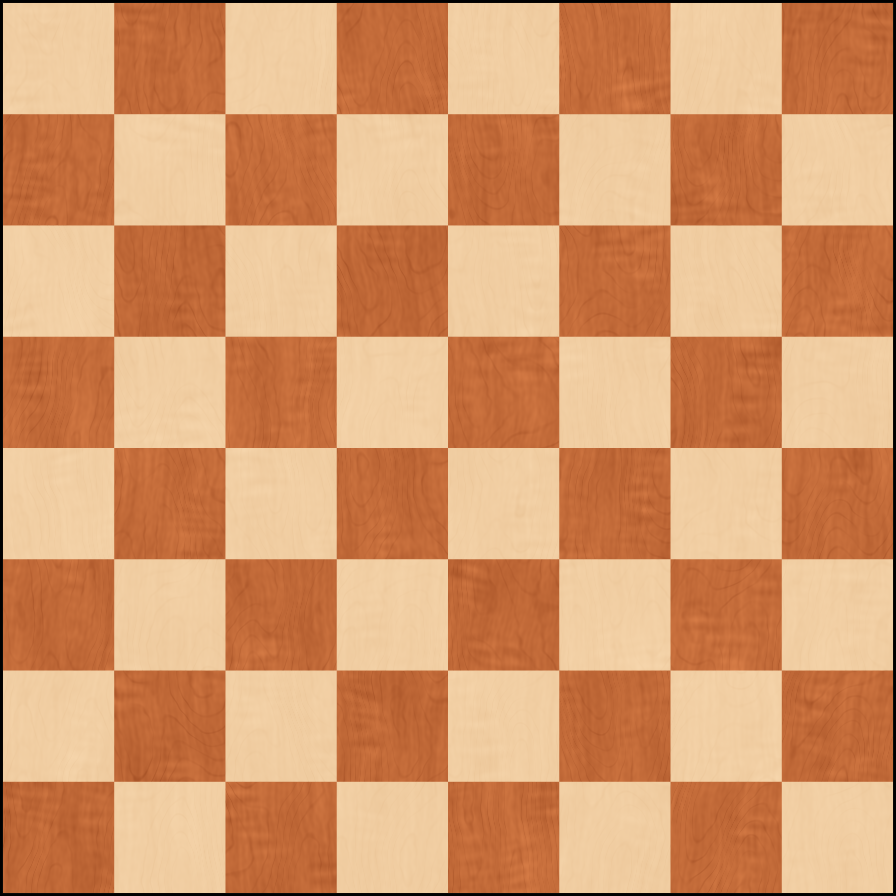
Give the GLSL for this pattern, as a Shadertoy shader.

```glsl
const float CELLS = 8.0;
const float BORDER = 0.0033;         // frame width, in canvas units
const vec3 LIGHT_WOOD = vec3(0.945, 0.808, 0.638);
const vec3 DARK_WOOD = vec3(0.760, 0.416, 0.222);
const vec3 LIGHT_STAIN = vec3(0.86, 0.68, 0.48);
const vec3 DARK_STAIN = vec3(0.56, 0.24, 0.09);
const vec3 FRAME = vec3(0.0);
const float LIGHT_CONTRAST = 0.45;
const float DARK_CONTRAST = 0.85;
const float MAX_TILT = 0.14;         // grain lean, in radians
const float RING_COUNT = 11.0;

vec2 hash2(vec2 p) {
    vec3 q = fract(p.xyx * vec3(0.1031, 0.1030, 0.0973));
    q += dot(q, q.yzx + 33.33);
    return fract((q.xx + q.yz) * q.zy);
}

float gradientDot(vec2 corner, vec2 offset) {
    float angle = 6.28318 * hash2(corner).x;
    return dot(vec2(cos(angle), sin(angle)), offset);
}

// Gradient noise, roughly -0.7 to 0.7
float noise(vec2 p) {
    vec2 i = floor(p), f = fract(p);
    vec2 u = f * f * f * (f * (f * 6.0 - 15.0) + 10.0);
    vec2 e = vec2(1.0, 0.0);
    float low = mix(gradientDot(i, f), gradientDot(i + e.xy, f - e.xy), u.x);
    float high = mix(gradientDot(i + e.yx, f - e.yx), gradientDot(i + e.xx, f - e.xx), u.x);
    return mix(low, high, u.y);
}

// Stain amount for one board: zero is plain wood, positive is darker
float woodGrain(vec2 local, vec2 id) {
    vec2 rnd = hash2(id + 17.0);
    vec2 seed = floor(hash2(id + 71.0) * 200.0) + 5.0;
    float tilt = (rnd.x - 0.5) * 2.0 * MAX_TILT;
    vec2 q = mat2(cos(tilt), sin(tilt), -sin(tilt), cos(tilt)) * (local - 0.5);
    q.x += 0.06 * noise(q * vec2(1.5, 2.2) + seed);

    // Long fibres and short pores
    float fibres = 0.22 * noise(q * vec2(24.0, 1.6) + seed)
                 + 0.16 * noise(q * vec2(10.0, 0.9) + seed.yx);
    float pores = 0.16 * noise(q * vec2(31.0, 13.0) + seed);

    // Growth rings as thin contours of a stretched field
    float field = RING_COUNT * (noise(q * vec2(1.7, 0.55) + seed.yx + 0.3) + 0.3 * q.x);
    field += 0.25 * noise(q * vec2(5.0, 9.0) + seed);
    float phase = abs(fract(field) - 0.5);
    float rings = 0.26 * smoothstep(0.36, 0.5, phase) * (0.6 + noise(q * 3.0 + seed));

    // Ripples across the grain, gathered in patches
    float patches = smoothstep(-0.1, 0.45, noise(q * vec2(2.2, 1.3) + seed + 40.0));
    vec2 rippleUv = vec2(q.x * 3.0, q.y * 13.0 + 3.0 * q.x * (rnd.y - 0.5));
    float ripples = 0.5 * patches * noise(rippleUv + seed.yx);

    float clouds = 0.22 * noise(q * vec2(2.8, 1.4) + seed + 80.0);
    return fibres + pores + rings + ripples + clouds + 0.16 * (rnd.y - 0.5);
}

void mainImage(out vec4 fragColor, in vec2 fragCoord) {
    float size = min(iResolution.x, iResolution.y);
    vec2 uv = (fragCoord - 0.5 * iResolution.xy) / size + 0.5;
    float scale = CELLS / (1.0 - 2.0 * BORDER);
    vec2 board = (uv - BORDER) * scale;
    float pixel = scale / size;

    // Signed checker, positive on dark squares
    vec2 edge = abs(mod(board - 0.5, 2.0) - 1.0) - 0.5;
    vec2 side = clamp(2.0 * edge / pixel, -1.0, 1.0);
    float darkness = 0.5 + 0.5 * side.x * side.y;

    // Two stained woods sharing one grain formula
    float grain = woodGrain(fract(board), floor(board));
    vec3 light = mix(LIGHT_WOOD, LIGHT_STAIN, grain * LIGHT_CONTRAST);
    vec3 dark = mix(DARK_WOOD, DARK_STAIN, grain * DARK_CONTRAST);
    vec3 color = mix(light, dark, darkness);

    // Frame around the board
    vec2 inset = 0.5 - BORDER - abs(uv - 0.5);
    float inside = clamp(min(inset.x, inset.y) * size + 0.5, 0.0, 1.0);
    fragColor = vec4(mix(FRAME, color, inside), 1.0);
}
```
